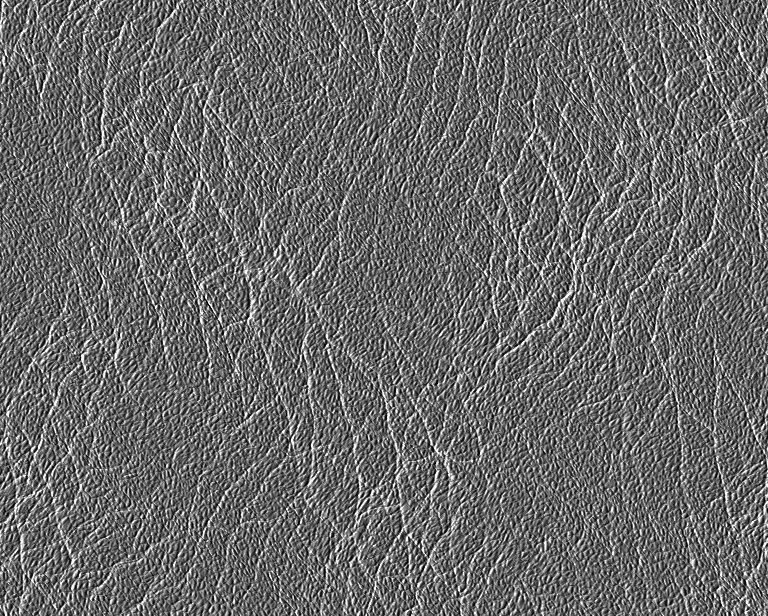
Write a Shadertoy shader that draws this texture.

```glsl
#define MID_GREY 0.358
#define CONTRAST 0.19
#define HIGHLIGHT 0.022
#define GRAIN_DEPTH 1.75
#define GRAIN_WIDTH 0.0026
#define CREASE_DEPTH 1.7
#define CREASE_WIDTH 0.0021
#define CREASE_GLEAM 0.75
#define LIGHT_STEP vec2(0.00156, -0.00040)

vec2 hash2(vec2 cell) {
    vec2 k = vec2(dot(cell, vec2(127.1, 311.7)), dot(cell, vec2(269.5, 183.3)));
    return fract(sin(k) * 43758.5);
}

// Canvas distance to the border of cells stretched along a direction;
// density counts cells (along, across)
float borderDistance(vec2 p, float degrees, vec2 density) {
    float a = radians(degrees);
    vec2 along = vec2(cos(a), sin(a));
    vec2 across = vec2(-along.y, along.x);
    vec2 q = vec2(dot(p, along), dot(p, across)) * density + degrees;
    vec2 cell = floor(q), local = fract(q);
    vec2 nearest = vec2(8.0), second = vec2(8.0);
    for (int y = -1; y <= 1; y++)
    for (int x = -1; x <= 1; x++) {
        vec2 offset = vec2(x, y);
        vec2 r = offset + hash2(cell + offset) - local;
        if (dot(r, r) < dot(nearest, nearest)) {
            second = nearest;
            nearest = r;
        } else if (dot(r, r) < dot(second, second)) {
            second = r;
        }
    }
    float gap = 0.5 * (dot(second, second) - dot(nearest, nearest));
    return gap / max(length((second - nearest) * density), 0.001);
}

float line(vec2 p, float degrees, vec2 density, float width) {
    return exp(-borderDistance(p, degrees, density) / width);
}

// Layered sines bend the skin at several scales
vec2 bend(vec2 p) {
    p += 0.026 * sin(p.yx * vec2(6.3, 7.9) + vec2(1.3, 4.1));
    p += 0.008 * sin(p.yx * vec2(21.0, 25.0) + p.xy * 9.0);
    p += 0.0022 * sin(p.yx * vec2(83.0, 97.0) + p.xy * 41.0);
    return p;
}

// Slow patches from 0 to 1 where creases deepen or fade
float patches(vec2 p, float seed) {
    float wave = sin(p.x * 9.1 + 2.0 * sin(p.y * 6.3 + seed) + seed)
               + sin(p.y * 7.7 - p.x * 4.1 + 2.0 * sin(p.x * 8.1 - seed));
    return smoothstep(-1.4, 1.4, wave);
}

// Returns (height, crease strength)
vec2 leather(vec2 p) {
    vec2 q = bend(p);
    float grain = line(q, 72.0, vec2(78.0, 128.0), GRAIN_WIDTH)
                + line(q, 108.0, vec2(72.0, 112.0), GRAIN_WIDTH);
    float creases = line(q, 67.0, vec2(4.0, 19.0), CREASE_WIDTH) * mix(0.35, 1.1, patches(p, 0.7))
                  + line(q, 109.0, vec2(4.0, 16.0), CREASE_WIDTH) * mix(0.25, 1.1, patches(p, 3.9))
                  + line(q, 50.0, vec2(7.0, 25.0), CREASE_WIDTH) * mix(0.15, 0.8, patches(p, 6.2))
                  + line(q, 133.0, vec2(6.0, 20.0), CREASE_WIDTH) * mix(0.0, 0.7, patches(p, 9.4));
    return vec2(-GRAIN_DEPTH * grain - CREASE_DEPTH * creases, creases);
}

void mainImage(out vec4 fragColor, in vec2 fragCoord) {
    vec2 p = fragCoord / iResolution.y;

    // Side light: slopes facing left are bright, creases gleam
    vec2 right = leather(p + LIGHT_STEP);
    vec2 left = leather(p - LIGHT_STEP);
    float slope = right.x - left.x + CREASE_GLEAM * left.y;
    float grey = MID_GREY + CONTRAST * slope + HIGHLIGHT * slope * slope;
    fragColor = vec4(vec3(clamp(grey, 0.03, 0.97)), 1.0);
}
```
